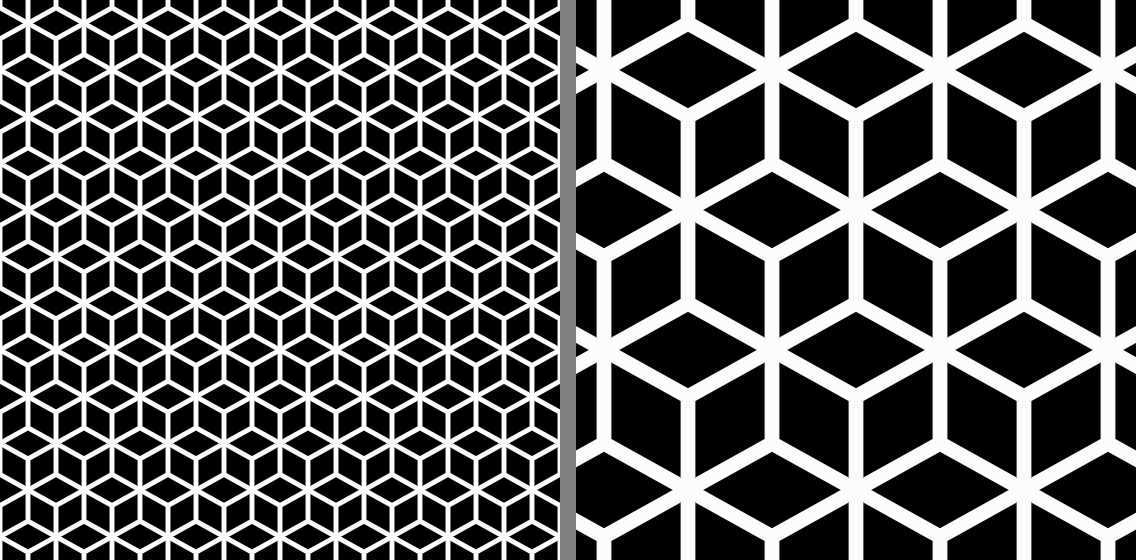
Left: the whole. Right: its middle third, enlarged.
A three.js fragment shader for this pattern:

```glsl
// Tumbling-block line lattice: white outlines of stacked cubes on black.
// Each row of six-armed stars is folded to one quarter cell, where the distance
// to three segments gives every line; whole repeats make it tile.
varying vec2 vUv;

const float COLUMNS = 10.0;      // stars across in each row
const float ROWS = 12.0;         // star rows; alternate rows shift by half a cell
const float LINE_WIDTH = 0.0088; // in canvas units
const float RHOMBUS_RISE = 1.0 / 3.0; // half height of a rhombus, in row heights
const vec3 GROUND_COLOR = vec3(0.0);
const vec3 LINE_COLOR = vec3(0.99);

float segmentDistance(vec2 p, vec2 a, vec2 b) {
  vec2 ap = p - a;
  vec2 ab = b - a;
  return length(ap - ab * clamp(dot(ap, ab) / dot(ab, ab), 0.0, 1.0));
}

// Fold the canvas so that the nearest row's star lies at the origin.
vec2 foldToStar(vec2 uv) {
  float v = uv.y * ROWS;
  float rowShift = 0.5 * mod(floor(v), 2.0);
  float x = abs(fract(uv.x * COLUMNS - rowShift + 0.5) - 0.5);
  float y = abs(fract(v) - 0.5);
  return vec2(x / COLUMNS, y / ROWS);
}

float latticeDistance(vec2 uv) {
  vec2 p = foldToStar(uv);
  vec2 star = vec2(0.0);
  vec2 peak = vec2(0.5 / COLUMNS, RHOMBUS_RISE / ROWS);
  float rowHeight = 1.0 / ROWS;

  float slope = segmentDistance(p, star, peak);
  float starPost = segmentDistance(p, star, vec2(0.0, rowHeight));
  float peakPost = segmentDistance(p, peak, vec2(peak.x, rowHeight));
  return min(slope, min(starPost, peakPost));
}

void main() {
  // Edge coverage over one screen pixel
  float pixel = max(fwidth(vUv.x), fwidth(vUv.y));
  float inside = 0.5 * LINE_WIDTH - latticeDistance(vUv);
  float coverage = clamp(0.5 + inside / pixel, 0.0, 1.0);
  gl_FragColor = vec4(mix(GROUND_COLOR, LINE_COLOR, coverage), 1.0);
}
```
